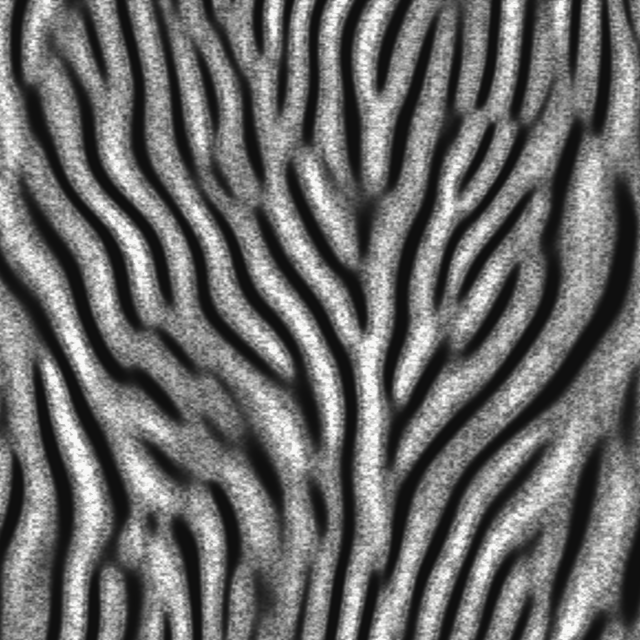
Reproduce this texture procedurally as a WebGL 1 fragment shader.

```glsl
precision highp float;
uniform vec2 u_resolution;

float hash(vec2 p) {
  return fract(sin(dot(p, vec2(127.1, 311.7))) * 43758.5453);
}

float noise(vec2 p) {
  vec2 i = floor(p), f = fract(p);
  f = f * f * (3.0 - 2.0 * f);
  return mix(mix(hash(i), hash(i + vec2(1.0, 0.0)), f.x),
             mix(hash(i + vec2(0.0, 1.0)), hash(i + vec2(1.0, 1.0)), f.x), f.y);
}

// Angle of the folds away from vertical
float leanAt(vec2 p) {
  return 1.1 * (noise(p * vec2(4.0, 3.0) + 7.0) - 0.5)
       + 0.33 * sin(6.2832 * (p.x - 0.5));
}

// Sum of oriented wave packets: stripes that bend, fork and taper out
float folds(vec2 p) {
  vec2 cellSize = vec2(0.12, 0.24);
  vec2 q = p / cellSize;
  vec2 wave = vec2(0.0);
  for (int j = -1; j <= 1; j++) {
    for (int i = -1; i <= 1; i++) {
      vec2 id = floor(q) + vec2(float(i), float(j));
      for (int k = 0; k < 5; k++) {
        vec2 seed = id + float(k) * vec2(17.3, 41.9);
        vec2 center = id + vec2(hash(seed), hash(seed + 5.7));
        vec2 d = q - center;
        float window = max(0.0, 1.0 - dot(d, d));
        vec2 site = center * cellSize;
        float lean = leanAt(site);
        float frequency = mix(8.0, 18.0, noise(site * 4.0 + 31.0))
                        + 4.0 * smoothstep(0.3, 0.5, abs(site.y - 0.5));
        vec2 across = vec2(cos(lean), -sin(lean));
        float phase = 6.2832 * (frequency * dot(across, d * cellSize) + hash(seed + 9.1));
        wave += window * window * window * vec2(cos(phase), sin(phase));
      }
    }
  }
  return wave.x / (length(wave) + 0.5);
}

void main() {
  vec2 p = gl_FragCoord.xy / min(u_resolution.x, u_resolution.y);

  // Meander
  vec2 bent = p + vec2(0.035, 0.02) * (vec2(noise(p * vec2(6.0, 8.0)),
                                          noise(p * 7.0 + 19.0)) - 0.5);
  float height = folds(bent);

  // Dark grooves, grey flanks and patchy sheen on the crests
  float ridge = smoothstep(-0.72, -0.02, height);
  float patchy = noise(bent * vec2(16.0, 7.0) + 53.0);
  float sheen = smoothstep(0.05, 0.75, height) * mix(0.02, 0.52, patchy);
  float tone = mix(0.06, 0.46, ridge) + sheen;

  // Fine pebbled grain, fading inside the grooves
  float grain = noise(p * vec2(170.0, 215.0)) + 0.6 * noise(p * vec2(290.0, 330.0) + 11.0) - 0.8;
  tone += 0.33 * grain * ridge * (0.45 + tone);

  vec3 color = clamp(tone, 0.04, 0.97) * vec3(1.0, 1.0, 0.993);
  gl_FragColor = vec4(color, 1.0);
}
```
